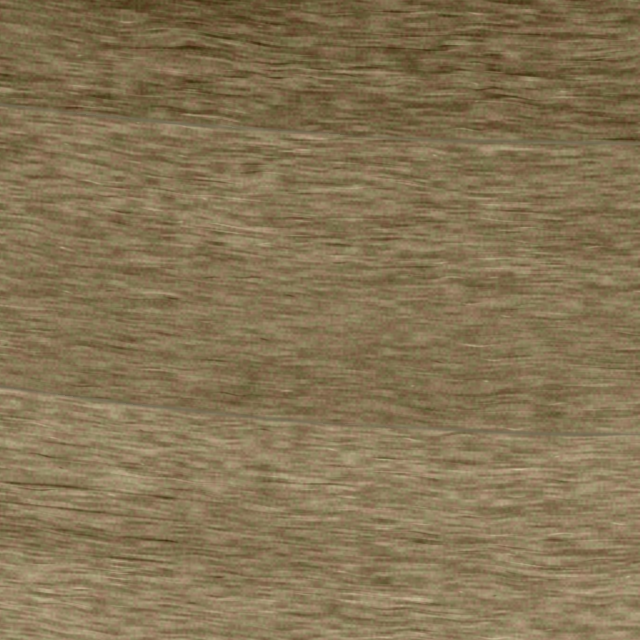
Write a WebGL 2 fragment shader that draws this texture.

```glsl
#version 300 es
precision highp float;
// Weathered oak planks with bowed seams, fine streaked grain, knots and cracks.
uniform vec2 u_resolution;
out vec4 fragColor;

const vec3 OAK = vec3(0.536, 0.467, 0.340);
const vec3 SEAM_GREY = vec3(0.455, 0.425, 0.335);
const float BOW = 0.062;
const float UPPER_SEAM = 0.776;
const float LOWER_SEAM = 0.321;

float hash(vec2 p) {
  vec3 q = fract(vec3(p.xyx) * 0.1031);
  q += dot(q, q.yzx + 33.33);
  return fract((q.x + q.y) * q.z);
}

float noise(vec2 p) {
  vec2 cell = floor(p), f = fract(p);
  f = f * f * (3.0 - 2.0 * f);
  float low = mix(hash(cell), hash(cell + vec2(1, 0)), f.x);
  float high = mix(hash(cell + vec2(0, 1)), hash(cell + vec2(1, 1)), f.x);
  return mix(low, high, f.y);
}

// Noise centred on zero
float wave(vec2 p) { return noise(p) - 0.5; }

float bell(float d, float width) {
  float t = d / width;
  return exp(-t * t);
}

// Layered streaks running along x, mostly thin
float grain(vec2 p, float seed) {
  vec2 q = p + vec2(seed * 3.7, seed * 1.3);
  q.y += 0.012 * wave(q * vec2(7.0, 14.0)) + 0.005 * wave(q * vec2(24.0, 50.0));
  float tone = 0.020 * wave(q * vec2(2.5, 30.0));
  tone += 0.026 * wave(q * vec2(9.0, 75.0));
  tone += 0.080 * wave(q * vec2(16.0, 160.0));
  tone += 0.165 * wave(q * vec2(38.0, 250.0));
  // Sparse dark pores and pale ridges, gathered in patches
  float patchy = smoothstep(0.25, 0.75, noise(q * vec2(4.0, 11.0) + 63.0));
  float pore = smoothstep(0.70, 0.95, noise(q * vec2(15.0, 175.0) + 41.0));
  float ridge = smoothstep(0.74, 0.96, noise(q * vec2(17.0, 195.0) + 87.0));
  return tone + patchy * (0.085 * ridge - 0.090 * pore);
}

// Short bright and dark slivers
float flecks(vec2 p) {
  float sum = 0.0;
  for (int i = 0; i < 80; i++) {
    float k = float(i);
    vec2 d = p - vec2(hash(vec2(k, 3.1)), hash(vec2(k, 8.7)));
    float size = hash(vec2(k, 15.3));
    d.y += 0.0015 * sin(d.x * 110.0 + k);
    float strength = i % 3 == 0 ? -0.14 : 0.14;
    sum += strength * bell(d.x, mix(0.003, 0.028, size * size)) * bell(d.y, 0.0016);
  }
  return sum;
}

// Soft dark smudges with ragged outlines
float knots(vec2 p) {
  float sum = 0.0;
  vec2 ragged = p + 0.022 * vec2(wave(p * 38.0), wave(p * 45.0 + 17.0));
  for (int i = 0; i < 6; i++) {
    float k = float(i);
    vec2 d = ragged - vec2(fract(0.77 + k * 0.618), fract(0.90 + k * 0.49));
    float size = mix(0.010, 0.022, hash(vec2(k, 5.0)));
    sum += bell(d.x, size * 1.3) * bell(d.y, size);
  }
  return sum;
}

// Long dark splits that taper out from the left
float cracks(vec2 p) {
  float sum = 0.0;
  for (int i = 0; i < 4; i++) {
    float k = float(i);
    float reach = mix(0.30, 0.46, hash(vec2(k, 21.0)));
    float y = 0.188 - 0.034 * k + 0.005 * wave(vec2(p.x * 9.0, k * 7.0));
    float fade = 1.0 - smoothstep(reach * 0.6, reach, p.x);
    sum += fade * bell(p.y - y, 0.0022) * mix(1.0, 0.5, k / 3.0);
  }
  return sum;
}

void main() {
  vec2 uv = gl_FragCoord.xy / u_resolution;
  float bend = (1.0 - uv.x) * (1.0 - uv.x);
  vec2 flow = vec2(uv.x, uv.y - BOW * bend);
  float wobble = 0.003 * wave(vec2(uv.x * 14.0, 2.0));
  float upper = flow.y - UPPER_SEAM + wobble;
  float lower = flow.y - LOWER_SEAM - 0.012 * bend - wobble;
  float inTop = smoothstep(-0.002, 0.002, upper);
  float inBottom = 1.0 - smoothstep(-0.002, 0.002, lower);

  // Plank tones and broad shading
  float tone = -0.011 - 0.052 * inTop + 0.049 * inBottom;
  tone -= 0.055 * smoothstep(0.93, 1.0, uv.y) * mix(1.0, 0.7, uv.x);
  tone += 0.034 * wave(flow * vec2(3.0, 8.0) + 5.0);
  float band = bell(flow.y - 0.112 - 0.03 * uv.x, 0.040);
  tone -= inBottom * band * mix(0.070, 0.025, uv.x);

  // Grain, calmer in the lower half of the middle plank
  float calm = (1.0 - inTop) * (1.0 - inBottom) * (1.0 - smoothstep(0.45, 0.62, flow.y));
  tone += grain(flow, floor(inTop + 0.5) + 2.0 * floor(inBottom + 0.5)) * mix(1.08, 0.75, calm);
  tone += flecks(flow) - 0.075 * knots(uv);
  tone -= 0.14 * cracks(flow) * inBottom;
  tone += 0.070 * wave(uv * 256.0 + 0.3) + 0.020 * wave(uv * 150.0);

  // Fine drift between olive and reddish brown
  float tint = 0.035 * wave(flow * vec2(50.0, 150.0) + 9.0) + 0.085 * wave(uv * 170.0 + 31.0);
  vec3 color = OAK + tone + tint * vec3(-0.45, 0.60, 0.0);

  // Grey seams with a pale worn edge below
  float seam = max(bell(upper, 0.0032), bell(lower, 0.0032));
  float worn = bell(upper + 0.010, 0.007) + bell(lower + 0.010, 0.007);
  color += 0.022 * worn * (0.5 + noise(flow * vec2(20.0, 60.0)));
  color = mix(color, SEAM_GREY, seam * mix(0.35, 0.85, noise(vec2(uv.x * 11.0, 6.0))));
  fragColor = vec4(clamp(color, 0.0, 1.0), 1.0);
}
```
